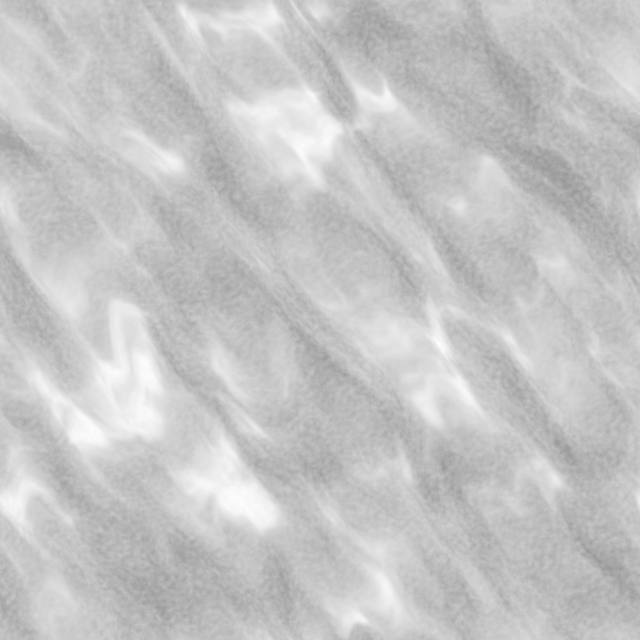
Give the GLSL for this texture, as a Shadertoy shader.

```glsl
const float MEAN_SHADE = 0.757;
const float FLOOR_SHADE = 0.635;
const float CEILING_SHADE = 0.985;
const float LIMIT_SOFTNESS = 0.001;
const float WARP = 0.065;
const float FOLD_CONTRAST = 0.19;
const float PUFF_CONTRAST = 0.13;
const float HIGHLIGHT = 0.11;
const float RIDGE_LIGHT = 0.07;
const float RIDGE_SHARPNESS = 150.0;
const float WISP_CONTRAST = 0.06;
const float GRAIN_CONTRAST = 0.085;

// Whole numbers of cells per tile
const vec2 WARP_CELLS = vec2(5.0, 4.0);
const vec2 FOLD_CELLS = vec2(6.0, 3.0);
const vec2 PUFF_CELLS = vec2(7.0);
const vec2 RIDGE_CELLS = vec2(6.0, 3.0);
const vec2 MASK_CELLS = vec2(5.0);
const vec2 WISP_CELLS = vec2(26.0, 11.0);
const vec2 GRAIN_CELLS = vec2(110.0);

// Integer hash giving a gradient in the square -1..1
vec2 hashGradient(vec2 cell, vec2 period, uint seed) {
    uvec2 v = uvec2(mod(cell, period)) + uvec2(seed * 157u, seed * 311u);
    v = v * 1664525u + 1013904223u;
    v.x += v.y * 1664525u;
    v.y += v.x * 1664525u;
    v ^= v >> 16u;
    v.x += v.y * 1664525u;
    v.y += v.x * 1664525u;
    v ^= v >> 16u;
    return vec2(v & 65535u) / 32767.5 - 1.0;
}

// Gradient noise that wraps after one period
float noise(vec2 p, vec2 period, uint seed) {
    vec2 i = floor(p), f = p - i;
    vec2 w = f * f * f * (f * (f * 6.0 - 15.0) + 10.0);
    vec2 e = vec2(1.0, 0.0);
    float a = dot(hashGradient(i, period, seed), f);
    float b = dot(hashGradient(i + e.xy, period, seed), f - e.xy);
    float c = dot(hashGradient(i + e.yx, period, seed), f - e.yx);
    float d = dot(hashGradient(i + e.xx, period, seed), f - e.xx);
    return mix(mix(a, b, w.x), mix(c, d, w.x), w.y);
}

float fbm(vec2 p, vec2 cells, int octaves, uint seed) {
    float sum = 0.0, amplitude = 1.0;
    for (int i = 0; i < octaves; i++) {
        sum += amplitude * noise(p * cells, cells, seed + uint(i));
        cells *= 2.0;
        amplitude *= 0.48;
    }
    return sum;
}

// Integer shear: keeps the tiling and stretches features down to the right
vec2 shear(vec2 p) {
    return vec2(p.x + p.y, p.x);
}

// Zero below the origin, identity above it, with a rounded corner
float softRamp(float x) {
    return 0.5 * (x + sqrt(x * x + LIMIT_SOFTNESS));
}

void mainImage(out vec4 fragColor, in vec2 fragCoord) {
    vec2 uv = fragCoord / iResolution.xy;

    // Bend the domain so that folds swirl and pinch
    vec2 slanted = shear(uv);
    vec2 bend = WARP * vec2(fbm(slanted, WARP_CELLS, 3, 10u),
                            fbm(slanted, WARP_CELLS, 3, 20u));
    vec2 bent = uv + bend;
    vec2 grainwise = shear(bent);

    // Long folds and rounder bright puffs
    float folds = fbm(grainwise, FOLD_CELLS, 4, 30u);
    float puffs = fbm(bent + bend, PUFF_CELLS, 4, 40u);
    float glow = smoothstep(0.1, 0.6, puffs + 0.35 * folds);

    // Thin light creases, present only in places
    float crease = fbm(grainwise, RIDGE_CELLS, 2, 50u);
    float ridge = exp(-RIDGE_SHARPNESS * crease * crease);
    ridge *= smoothstep(-0.15, 0.35, noise(bent * MASK_CELLS, MASK_CELLS, 60u));

    float shade = MEAN_SHADE + FOLD_CONTRAST * folds + PUFF_CONTRAST * puffs
                + HIGHLIGHT * glow + RIDGE_LIGHT * ridge;

    // Soft limits keep the hollows flat and the highlights below white
    shade = FLOOR_SHADE + softRamp(shade - FLOOR_SHADE);
    shade = CEILING_SHADE - softRamp(CEILING_SHADE - shade);

    // Fine fibres, and a leathery grain in the hollows
    float hollow = 1.0 - smoothstep(0.68, 0.88, shade);
    shade += WISP_CONTRAST * fbm(grainwise + 0.5 * bend, WISP_CELLS, 3, 70u);
    shade += GRAIN_CONTRAST * mix(0.2, 1.0, hollow)
           * fbm(uv + 0.3 * bend, GRAIN_CELLS, 2, 80u);

    fragColor = vec4(vec3(clamp(shade, 0.0, 1.0)), 1.0);
}
```
